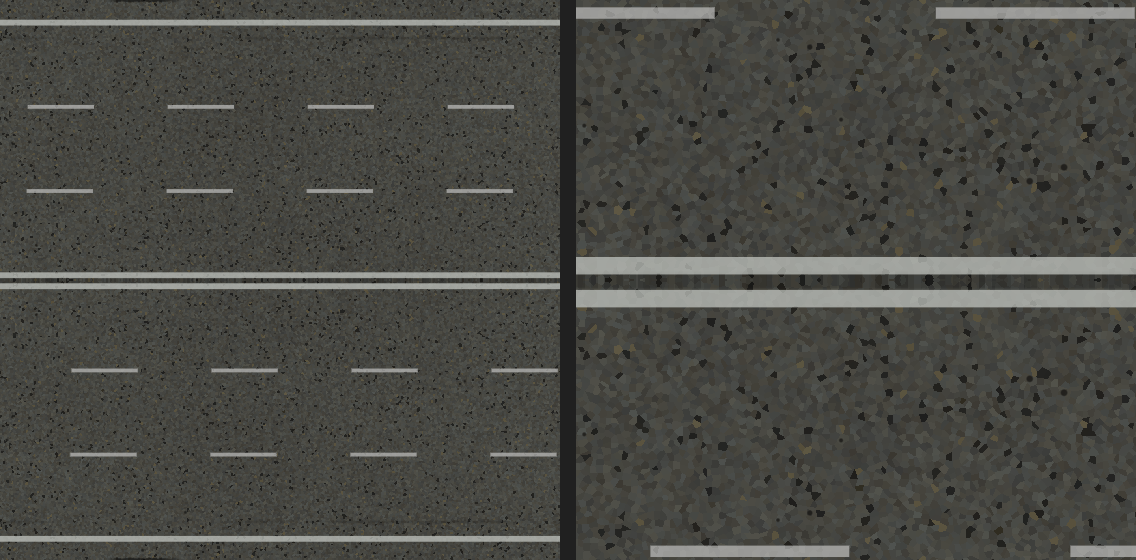
Left: the whole. Right: its middle third, enlarged.
Reproduce this texture procedurally as a Shadertoy shader.

```glsl
// Asphalt road seen from above: two carriageways of three lanes, with solid
// edge lines, a double centre line and four rows of four dashes. The paint is
// box distances; the asphalt is cellular grain over layered sines.
#define GRAINS 260.0          // stone cells across the canvas
#define PIT_CELLS 26.0        // cells that may hold a dark pit
#define ROAD_AXIS 0.4987      // height of the centre line
#define DOUBLE_OFFSET 0.0098  // axis to each centre stripe
#define EDGE_OFFSET 0.4609    // axis to each edge line
#define SOLID_HALF 0.0052     // half width of solid lines
#define DASH_COUNT 4.0        // dashes per row
#define DASH_SIZE vec2(0.0592, 0.0034) // half length, half width
#define DASH_START 0.1067     // middle of the first dash
#define LOWER_SHIFT 0.0781    // dash shift on the lower carriageway

const float TAU = 6.2831853;
const vec3 TAR    = vec3(0.215, 0.208, 0.190);
const vec3 STONE  = vec3(0.335, 0.342, 0.318);
const vec3 FLECK  = vec3(0.40, 0.36, 0.25);
const vec3 SOLID_PAINT = vec3(0.635, 0.645, 0.625);
const vec3 DASH_PAINT  = vec3(0.610, 0.610, 0.600);

vec3 hash3(vec2 p) {
    vec3 q = fract(p.xyx * vec3(0.1031, 0.1030, 0.0973));
    q += dot(q, q.yxz + 33.33);
    return fract((q.xxy + q.yzz) * q.zyx);
}

// Random values of the nearest stone; the cells wrap around in x
vec3 stoneValues(vec2 p) {
    vec2 cell = floor(p);
    vec3 nearest = vec3(0.0);
    float best = 9.0;
    for (int j = -1; j <= 1; j++)
    for (int i = -1; i <= 1; i++) {
        vec2 id = cell + vec2(i, j);
        vec2 key = vec2(mod(id.x, GRAINS), id.y) + 17.0;
        vec2 toPoint = id + hash3(key).xy - p;
        float d = dot(toPoint, toPoint);
        if (d < best) { best = d; nearest = hash3(key + 311.0); }
    }
    return nearest;
}

// Broad light and dark patches, about -1 to 1
float patches(vec2 p) {
    float sum = 0.0, amp = 0.5;
    vec2 freq = vec2(1.0, 2.0);
    for (int i = 0; i < 4; i++) {
        float k = float(i);
        vec2 a = TAU * freq * p;
        sum += amp * sin(a.x + 1.7 * k + 1.5 * sin(a.y + k)) * cos(a.y - 0.9 * k);
        freq = freq * 2.0 + vec2(1.0, 0.0);
        amp *= 0.65;
    }
    return sum;
}

// Sparse dark pits, as coverage
float pits(vec2 p, float pixel) {
    vec2 g = p * PIT_CELLS, id = floor(g);
    vec3 h = hash3(id + 71.0);
    float d = length(g - id - 0.2 - 0.6 * h.xy) / PIT_CELLS;
    float radius = 0.001 + 0.0016 * fract(h.z * 57.0);
    return step(0.87, h.z) * (1.0 - smoothstep(radius - pixel, radius + pixel, d));
}

vec3 asphalt(vec2 uv, float pixel) {
    vec2 p = vec2(uv.x, abs(uv.y - 0.5)); // both carriageways mirror each other
    vec3 h = stoneValues(p * GRAINS);
    float shade = 0.5 + 0.85 * (0.6 * h.x + 0.4 * h.y - 0.5);
    shade += 0.07 * patches(p) + 0.03 * cos(TAU * uv.x);
    vec3 col = mix(TAR, STONE, shade);
    col += (h.z - 0.5) * vec3(0.016, 0.0, -0.022);
    col = mix(col, FLECK, 0.6 * step(0.988, h.z));
    col *= 1.0 - 0.45 * step(h.x, 0.035);

    // Faint tyre scuffs, ticks in the median and tar at the outer rim
    float scuff = 0.5 + 0.5 * sin(TAU * 3.0 * p.x + 2.0 * sin(TAU * 2.0 * p.x));
    float scuffLine = exp(-pow((p.y - 0.432) / 0.0025, 2.0));
    col *= 1.0 - 0.15 * scuff * scuffLine;
    float tick = hash3(vec2(floor(p.x * GRAINS), 5.0)).x;
    col *= 1.0 - (0.08 + 0.2 * tick) * (1.0 - smoothstep(0.004, 0.006, p.y));
    float rim = smoothstep(0.19, 0.21, p.x) * (1.0 - smoothstep(0.29, 0.33, p.x));
    col *= 1.0 - 0.5 * rim * smoothstep(0.495, 0.498, p.y + 0.002 * (tick - 0.5));
    return mix(col, vec3(0.10, 0.095, 0.085), 0.8 * pits(p, pixel));
}

float coverage(float dist, float pixel) {
    return clamp(0.5 - dist / pixel, 0.0, 1.0);
}

void mainImage(out vec4 fragColor, in vec2 fragCoord) {
    vec2 uv = fragCoord / iResolution.xy;
    float pixel = 1.0 / min(iResolution.x, iResolution.y);
    vec3 col = asphalt(uv, pixel);
    float grain = dot(col - 0.27, vec3(0.1)); // stones showing through the paint

    // Solid lines, symmetric about the road axis
    float fromAxis = abs(uv.y - ROAD_AXIS);
    float toLine = min(abs(fromAxis - DOUBLE_OFFSET), abs(fromAxis - EDGE_OFFSET));
    col = mix(col, SOLID_PAINT + grain, coverage(toLine - SOLID_HALF, pixel));

    // Dashes: two rows per carriageway, the upper one slightly ahead
    float lower = step(uv.y, ROAD_AXIS);
    for (int row = 0; row < 2; row++) {
        float outer = float(row);
        float ahead = 0.002 * abs(outer - lower);
        float x = uv.x - DASH_START - LOWER_SHIFT * lower - ahead;
        x = (fract(x * DASH_COUNT + 0.5) - 0.5) / DASH_COUNT;
        float y = fromAxis - mix(0.1602, 0.3105, outer);
        vec2 box = abs(vec2(x, y)) - DASH_SIZE;
        col = mix(col, DASH_PAINT + grain, coverage(max(box.x, box.y), pixel));
    }
    fragColor = vec4(col, 1.0);
}
```
